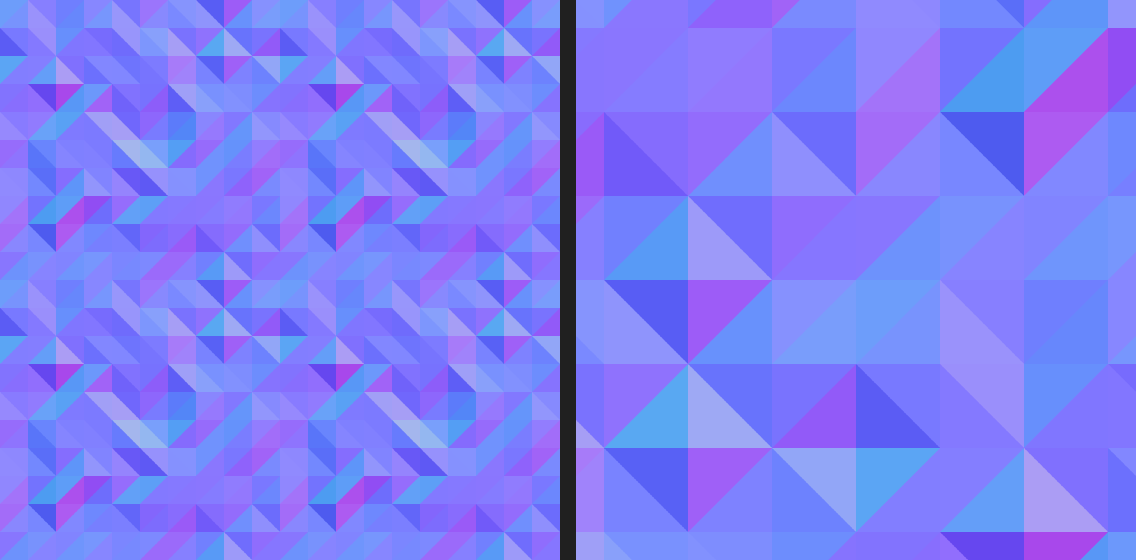
Left: the whole. Right: its middle third, enlarged.
Write a three.js fragment shader that draws this background.

```glsl
// Faceted relief shaded by its surface normals: a periodic grid of heights
// is split into triangles, and each flat face shows its normal as a colour.
// Hashed heights with layered diagonal sines give long falling folds.

varying vec2 vUv;

const float TAU = 6.2831853;
const float REPEATS = 2.0;      // tiles across and down
const float CELLS = 10.0;       // grid cells per tile side
const float ROUGHNESS = 0.43;   // range of the random heights
const float FOLD_HEIGHT = 0.085; // strength of the diagonal folds
const int SAMPLES = 3;          // smoothing samples per side

float hash(vec2 p) {
  return fract(sin(dot(p, vec2(127.1, 311.7))) * 43758.5453);
}

// Ridges along x + y = constant, stronger towards the left of each tile.
float folds(vec2 v) {
  float s = (v.x + v.y) / CELLS;
  float wave = cos(TAU * (4.0 * s - 1.6)) + 0.6 * cos(TAU * (3.0 * s - 1.8));
  float strength = 0.6 + 0.4 * cos(TAU * (v.x - 2.0) / CELLS);
  return wave * strength;
}

// Height of a grid corner, wrapped so that the tile repeats.
float cornerHeight(vec2 corner, float period) {
  vec2 v = mod(corner, period);
  return ROUGHNESS * hash(v + 3.0) + FOLD_HEIGHT * folds(v);
}

// Slope of the triangle under p; each cell is cut along its flatter diagonal.
vec2 facetSlope(vec2 p, float period) {
  vec2 cell = floor(p);
  vec2 f = p - cell;
  float a = cornerHeight(cell, period);
  float b = cornerHeight(cell + vec2(1.0, 0.0), period);
  float c = cornerHeight(cell + vec2(0.0, 1.0), period);
  float d = cornerHeight(cell + vec2(1.0, 1.0), period);

  bool rising = abs(a - d) < abs(b - c);
  bool upper = rising ? f.y > f.x : f.x + f.y > 1.0;
  bool rightSide = rising ? !upper : upper;
  return vec2(upper ? d - c : b - a, rightSide ? d - b : c - a);
}

vec3 normalColor(vec2 slope) {
  return 0.5 + 0.5 * normalize(vec3(-slope, 1.0));
}

void main() {
  vec2 stepX = dFdx(vUv);
  vec2 stepY = dFdy(vUv);
  vec3 color = vec3(0.0);

  // Average the facets over the sample footprint to smooth their edges.
  for (int i = 0; i < SAMPLES; i++) {
    for (int j = 0; j < SAMPLES; j++) {
      vec2 offset = (vec2(float(i), float(j)) + 0.5) / float(SAMPLES) - 0.5;
      vec2 uv = vUv + offset.x * stepX + offset.y * stepY;
      color += normalColor(facetSlope(uv * REPEATS * CELLS, CELLS));
    }
  }
  gl_FragColor = vec4(color / float(SAMPLES * SAMPLES), 1.0);
}
```
